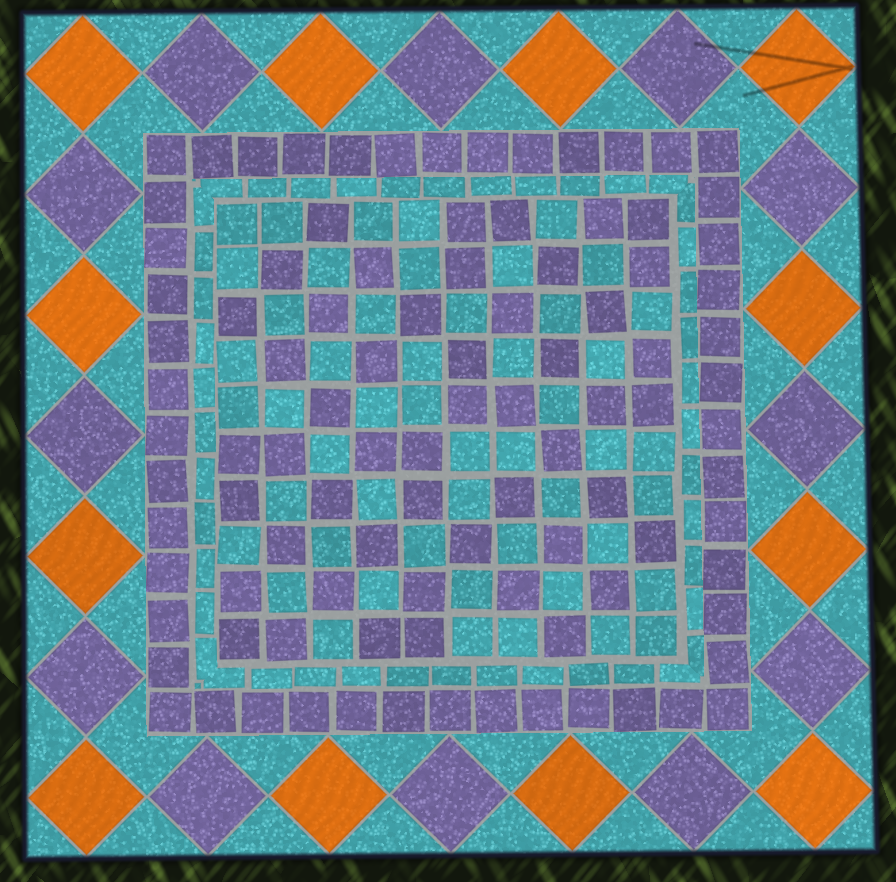
Reproduce this pattern procedurally as a Shadertoy shader.

```glsl
// A square mosaic board: diamond border, two tile rings and a checkered centre, lying on dark grass.

const vec3 TEAL   = vec3(0.26, 0.64, 0.67);
const vec3 PURPLE = vec3(0.43, 0.38, 0.59);
const vec3 ORANGE = vec3(0.86, 0.43, 0.07);
const vec3 GROUT  = vec3(0.61, 0.63, 0.63);
const vec3 NAVY   = vec3(0.09, 0.10, 0.17);
const vec3 SOIL   = vec3(0.07, 0.09, 0.05);
const vec3 BLADE  = vec3(0.30, 0.39, 0.16);

vec2 hash2(vec2 p) {
    vec3 q = fract(p.xyx * vec3(0.1031, 0.1030, 0.0973));
    q += dot(q, q.yzx + 33.33);
    return fract((q.xx + q.yz) * q.zy);
}

mat2 rotate(float a) {
    return mat2(cos(a), sin(a), -sin(a), cos(a));
}

// Cellular noise: x = distance to the nearest point, y = random value of that point
vec2 cellular(vec2 p) {
    vec2 cell = floor(p), best = vec2(9.0, 0.0);
    for (int j = -1; j <= 1; j++)
    for (int i = -1; i <= 1; i++) {
        vec2 id = cell + vec2(i, j);
        float d = length(id + hash2(id) - p);
        if (d < best.x) best = vec2(d, hash2(id + 71.0).x);
    }
    return best;
}

float box(vec2 p, vec2 halfSize) {
    vec2 d = abs(p) - halfSize;
    return length(max(d, 0.0)) + min(max(d.x, d.y), 0.0);
}

float segment(vec2 p, vec2 a, vec2 b) {
    vec2 ab = b - a;
    return length(p - a - ab * clamp(dot(p - a, ab) / dot(ab, ab), 0.0, 1.0));
}

// Hand-cut tile: jittered place, angle and size
float cutTile(vec2 p, vec2 halfSize, vec2 id) {
    vec2 shift = hash2(id + 13.0) - 0.5, vary = hash2(id + 47.0) - 0.5;
    p = rotate(vary.x * 0.08) * (p - shift * 0.022);
    p.x += p.y * vary.y * 0.08;
    return box(p, halfSize + vary.yx * 0.016) - 0.006;
}

// Lay a tile over the colour below; alpha is how glittery the surface is
vec4 lay(vec4 below, vec3 tint, float d, float shade, float aa) {
    shade *= 1.0 - 0.10 * smoothstep(-0.020, 0.0, d);
    return mix(below, vec4(tint * shade, 1.0), smoothstep(aa, -aa, d));
}

vec4 smallTile(vec3 tint, vec2 p, vec2 halfSize, vec2 id, float aa) {
    float shade = 0.93 + 0.14 * hash2(id + 5.0).x;
    return lay(vec4(GROUT, 0.15), tint, cutTile(p, halfSize, id), shade, aa);
}

vec3 grass(vec2 p) {
    vec2 wide = cellular(rotate(0.5) * p * vec2(60.0, 13.0));
    vec2 thin = cellular(rotate(-0.7) * p * vec2(90.0, 17.0) + 40.0);
    float lit = smoothstep(0.55, 0.1, wide.x) * wide.y * wide.y
              + smoothstep(0.5, 0.1, thin.x) * thin.y * 0.5;
    return mix(SOIL, BLADE, min(lit, 1.1));
}

// Border of touching diamonds, one per unit cell
vec4 border(vec2 g, float aa) {
    vec2 id = floor(g + 0.5), f = abs(g - id);
    float d = (f.x + f.y - 0.478) * 0.7071;
    bool even = mod(id.x + id.y, 2.0) < 0.5;
    vec4 col = lay(vec4(GROUT, 0.15), TEAL, 0.024 - d, 1.0, aa);
    vec3 tint = even ? ORANGE : PURPLE * 1.04;
    if (even) tint *= 1.0 + 0.025 * sin(g.x * 45.0 + g.y * 32.0 + 2.0 * sin(g.y * 9.0));
    col = lay(col, tint, d, 0.97 + 0.06 * hash2(id + 30.0).x, aa);
    if (even) col.a *= 1.0 - 0.75 * smoothstep(aa, -aa, d);
    return col;
}

// Purple outer ring, slim teal ring, then a 10 by 10 checker
vec4 inner(vec2 g, float aa) {
    float pitch = 5.0 / 13.0;
    vec2 id = floor((g - 0.5) / pitch);
    vec2 f = g - 0.5 - (id + 0.5) * pitch;
    vec2 ring = abs(id - 6.0);
    if (max(ring.x, ring.y) > 5.5) return smallTile(PURPLE, f, vec2(0.163), id, aa);

    vec2 c = g - vec2(3.005, 2.975);
    pitch = 0.383;
    id = floor(c / pitch) + 5.0;
    if (min(id.x, id.y) > -0.5 && max(id.x, id.y) < 9.5) {
        f = c - (id - 4.5) * pitch;
        vec2 edge = step(1.5, abs(mod(id, 5.0) - 2.0));
        float isPurple = mod(id.x + id.y + 1.0 + edge.x * edge.y, 2.0);
        return smallTile(mix(TEAL, PURPLE, isPurple), f, vec2(0.159), id + 200.0, aa);
    }

    c = g - vec2(3.03, 2.99);
    bool upright = abs(c.x) > abs(c.y);
    vec2 run = upright ? c.yx : c;
    float n = floor(run.x / 0.375 + 0.5);
    id = vec2(n + 300.0, sign(run.y) * 7.0 + (upright ? 400.0 : 440.0));
    f = vec2(run.x - n * 0.375, abs(run.y) - 2.03);
    return smallTile(TEAL, f, vec2(0.160, 0.076), id, aa);
}

void mainImage(out vec4 fragColor, in vec2 fragCoord) {
    vec2 p = vec2(fragCoord.x, iResolution.y - fragCoord.y) / iResolution.y;

    // Board space: seven unit cells a side, slightly widened toward the bottom
    vec2 g;
    g.y = (p.y - 0.0833 + 0.009 * (p.x - 0.0939)) / 0.1368;
    g.x = (p.x - 0.0939 - 0.00066 * g.y) / (0.1351 + 0.0004 * g.y);
    float aa = 7.0 / iResolution.y;

    vec2 fromCentre = abs(g - 3.0);
    bool inside = max(fromCentre.x, fromCentre.y) < 2.5;
    vec4 surface = inside ? inner(g, aa) : border(g, aa);

    // Fine glitter in the glaze, faint on grout and orange
    vec2 grain = cellular(p * 230.0);
    float sparkle = smoothstep(0.7, 0.0, grain.x) * smoothstep(0.4, 1.0, grain.y);
    vec3 col = surface.rgb * (1.0 + surface.a * 0.10 * (grain.y - 0.5));
    col += surface.a * (0.16 * sparkle - 0.01);

    // Shadows of grass stems on the top right corner
    float stem = min(segment(g, vec2(5.15, -0.20), vec2(6.45, 0.02)),
                     segment(g, vec2(5.55, 0.23), vec2(6.45, 0.00)));
    col *= 1.0 - 0.35 * smoothstep(0.03, 0.0, stem);

    // Dark rim and surrounding grass
    float rim = box(g - 3.0, vec2(3.5));
    col = mix(col, NAVY, smoothstep(-0.04, 0.01, rim));
    vec3 ground = grass(p) * (0.45 + 0.55 * smoothstep(0.0, 0.10, rim));
    fragColor = vec4(mix(col, ground, smoothstep(0.01, 0.05, rim)), 1.0);
}
```
